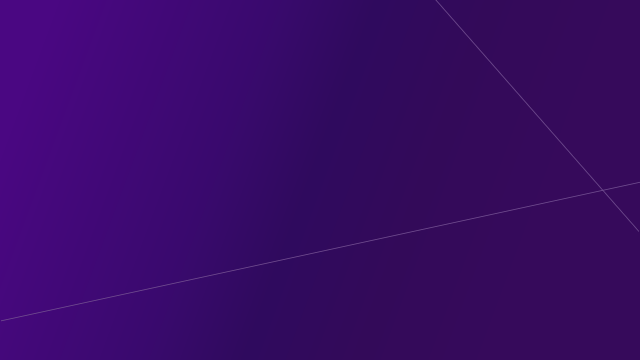
Write a WebGL 2 fragment shader that draws this background.

```glsl
#version 300 es
precision highp float;
// Slanted indigo-to-plum gradient crossed by two fine pale lines.

uniform vec2 u_resolution;
out vec4 outColor;

float segmentDistance(vec2 p, vec2 a, vec2 b) {
    vec2 ab = b - a;
    return length(p - a - ab * clamp(dot(p - a, ab) / dot(ab, ab), 0.0, 1.0));
}

// Box-filtered coverage keeps hairlines even at any canvas size
float hairline(float d, float halfWidth, float pixel) {
    return clamp((d + halfWidth) / pixel + 0.5, 0.0, 1.0)
         - clamp((d - halfWidth) / pixel + 0.5, 0.0, 1.0);
}

// Blend from one stop to the next along the gradient axis
vec3 blendStop(vec3 base, vec3 next, float from, float to, float s) {
    return mix(base, next, clamp((s - from) / (to - from), 0.0, 1.0));
}

void main() {
    float pixel = 1.0 / u_resolution.y;
    vec2 p = gl_FragCoord.xy * pixel;

    // Tilted gradient: indigo, violet, midnight, plum
    float s = p.x + 0.37 * (1.0 - p.y);
    vec3 color = vec3(0.29, 0.027, 0.51);
    color = blendStop(color, vec3(0.225, 0.037, 0.43), 0.15, 0.76, s);
    color = blendStop(color, vec3(0.186, 0.04, 0.368), 0.76, 1.04, s);
    color = blendStop(color, vec3(0.2, 0.04, 0.35), 1.08, 1.36, s);
    color = blendStop(color, vec3(0.21, 0.04, 0.357), 1.36, 1.7, s);

    // Long rising line and steep falling line
    float rising = segmentDistance(p, vec2(0.004, 0.109), vec2(1.779, 0.494));
    float falling = segmentDistance(p, vec2(1.21, 1.001), vec2(1.774, 0.358));
    vec3 lilac = vec3(0.44, 0.3, 0.56);
    color = mix(color, lilac, hairline(rising, 0.0011, pixel));
    color = mix(color, lilac, hairline(falling, 0.0011, pixel));

    outColor = vec4(color, 1.0);
}
```
